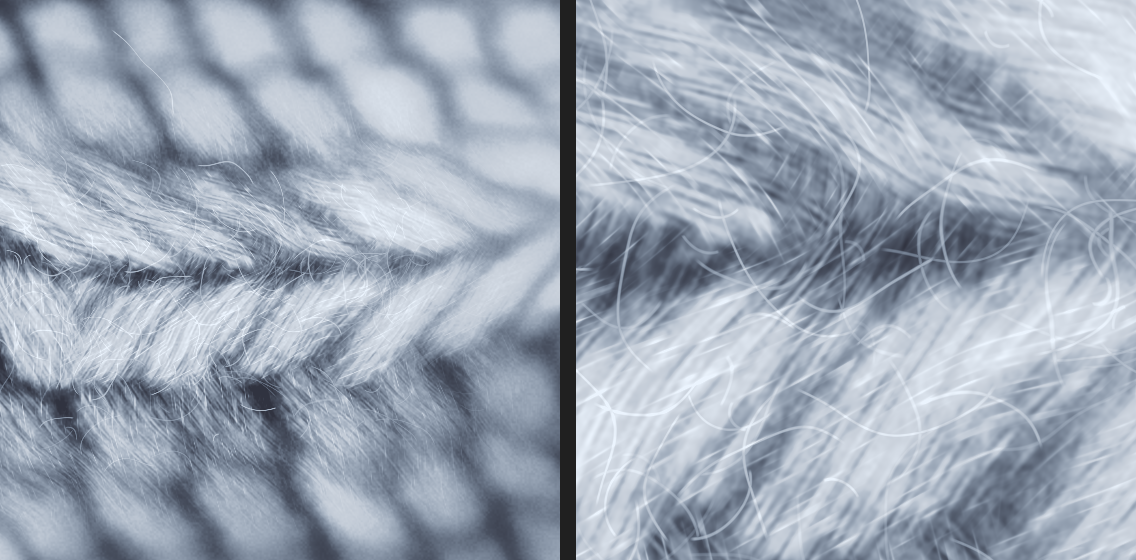
Left, the full canvas; right, a detail of the centre.
Write a WebGL 1 fragment shader that draws this texture.

```glsl
precision highp float;
// Close view of pale blue-grey knitted wool: a V-shaped braid crosses the middle,
// between soft rows of leaning stitches. Rows are sheared rounded cells with fibre
// noise; a focus field softens the far parts, and random arcs add loose hairs.
uniform vec2 u_resolution;

#define PITCH 0.170
#define HAIR_COUNT 250
#define HAIR_WIDTH 0.0008
#define FIBRE_GAIN 0.72
#define FUZZ 0.050
#define MOTTLE 0.42
#define CONTRAST 1.35
#define SHADOW vec3(0.19, 0.20, 0.25)
#define WOOL vec3(0.79, 0.82, 0.86)
#define BLUE_BOW vec3(0.0, 0.12, 0.22)

float hash(vec2 p) {
  vec3 q = fract(vec3(p.xyx) * 0.1031);
  q += dot(q, q.yzx + 33.33);
  return fract((q.x + q.y) * q.z);
}

float noise(vec2 p) {
  vec2 i = floor(p), f = fract(p);
  f = f * f * (3.0 - 2.0 * f);
  return mix(mix(hash(i), hash(i + vec2(1.0, 0.0)), f.x),
             mix(hash(i + vec2(0.0, 1.0)), hash(i + 1.0), f.x), f.y);
}

float fbm(vec2 p) {
  float sum = 0.0, gain = 0.5;
  for (int i = 0; i < 4; i++) {
    sum += gain * noise(p);
    p = p * 2.03 + 17.1;
    gain *= 0.5;
  }
  return sum;
}

// Height of the seam between both halves of the braid
float seamHeight(float x) {
  return 0.505 + 0.24 * (x - 0.4) * (x - 0.4);
}

// Fine strands along the lean of a row, in crossing layers
float fibres(vec2 p, float lean) {
  vec2 along = normalize(vec2(lean, 1.0));
  vec2 q = vec2(dot(p, vec2(along.y, -along.x)), dot(p, along));
  q.x += 0.030 * noise(p * 9.0);
  float coarse = noise(q * vec2(120.0, 15.0));
  float fine = noise(vec2(q.x + 0.22 * q.y, q.y) * vec2(300.0, 30.0) + 9.0);
  float glint = noise(vec2(q.x - 0.30 * q.y, q.y) * vec2(380.0, 42.0) + 40.0);
  return 0.36 * coarse + 0.58 * fine - 0.50 + 0.65 * pow(glint, 6.0);
}

// Lays one row of stitches over the tone; size is (height, lean)
float stitchRow(float tone, vec2 p, float y, vec2 size, float shift, float peak, float focus) {
  float dy = p.y - y;
  float column = (p.x - shift - size.y * dy) / PITCH;
  float blur = mix(0.50, 0.28, focus);
  float strand = fibres(gl_FragCoord.xy / u_resolution, size.y) * FIBRE_GAIN * focus;
  for (int i = -1; i <= 1; i++) {
    float id = floor(column) + float(i);
    vec2 seed = vec2(id + 40.0, shift * 91.0 + 7.0);
    float jitter = hash(seed) - 0.5;
    vec2 d = vec2(column - id - 0.5 - 0.22 * jitter, dy / size.x + 0.45 * jitter);
    float r = length(vec2(d.x * 2.05, pow(abs(d.y), 1.3)));
    float light = peak + 0.20 * (hash(seed + 5.0) - 0.5) - 0.30 * r * r - 0.22 * d.x + strand;
    tone = mix(tone, light, smoothstep(1.0 + blur, 1.0 - blur, r));
  }
  return tone;
}

// Coverage of a thin arc whose middle lies at mid, bulging along dir
float hair(vec2 p, vec2 mid, vec2 dir, float radius, float span) {
  vec2 v = p - mid + dir * radius;
  float len = length(v);
  float width = max(HAIR_WIDTH, 0.55 / u_resolution.y);
  float ends = cos(span);
  float line = smoothstep(width * 1.7, width * 0.3, abs(len - radius));
  return line * smoothstep(ends, mix(ends, 1.0, 0.25), dot(v, dir) / max(len, 0.0001));
}

void main() {
  vec2 uv = gl_FragCoord.xy / u_resolution;
  float focus = smoothstep(0.45, 0.10, abs(uv.y - 0.44)) * smoothstep(1.05, 0.45, uv.x);

  // Fuzzy outlines
  vec2 p = uv + FUZZ * (vec2(fbm(uv * 9.0), fbm(uv * 9.0 + 31.0)) - 0.47);
  p += 0.016 * focus * (vec2(noise(uv * 70.0), noise(uv * 70.0 + 50.0)) - 0.5);
  float seam = seamHeight(p.x);
  float rise = 0.10 * p.x;

  // Valleys, then the soft rows above and below
  float tone = 0.16 + 0.30 * uv.x * smoothstep(0.2, 0.8, uv.y) + 0.14 * uv.x;
  tone += 0.3 * focus * fibres(uv, -0.2);
  tone = stitchRow(tone, p, 1.07, vec2(0.08, -0.5), 0.11, 0.66, focus);
  tone = stitchRow(tone, p, 0.93, vec2(0.085, -0.5), 0.03, 0.98, focus);
  tone = stitchRow(tone, p, 0.79, vec2(0.095, -0.6), 0.13, 1.00, focus);
  tone = stitchRow(tone, p, rise - 0.10, vec2(0.11, -0.6), 0.10, 0.74, focus);
  tone = stitchRow(tone, p, rise + 0.06, vec2(0.11, -0.6), 0.02, 0.87, focus);
  tone = stitchRow(tone, p, rise + 0.22, vec2(0.12, -0.6), 0.15, 0.83, focus);

  // Shade under the braid, bright fluff over it and wool filling it
  float under = (p.y - seam + 0.21) / 0.045;
  tone -= exp(-under * under) * mix(0.34, 0.12, smoothstep(0.1, 0.8, uv.x));
  float over = (p.y - seam - 0.15) / 0.05;
  float fluff = 0.92 + 0.5 * focus * fibres(uv, -1.1);
  tone = mix(tone, fluff, 0.75 * exp(-over * over));
  float fill = smoothstep(0.18, 0.10, abs(p.y - seam));
  tone = mix(tone, 0.54 + 0.15 * uv.x + 0.6 * focus * fibres(uv, 0.4), fill);

  // Braid halves lean toward each other at the seam; the left end turns upright
  tone = stitchRow(tone, p, seam + 0.092, vec2(0.105, -1.5), 0.09, 1.02, focus);
  float slanted = stitchRow(tone, p, seam - 0.088, vec2(0.105, 1.05), 0.14, 1.02, focus);
  float upright = stitchRow(tone, p, seam - 0.095, vec2(0.13, -0.3), -0.03, 0.98, focus);
  tone = mix(upright, slanted, smoothstep(0.09, 0.16, p.x));
  float groove = (p.y - seam) / 0.026;
  float depth = 0.68 * fbm(uv * 8.0 + 3.0) * smoothstep(1.2, 0.4, uv.x);
  tone -= depth * exp(-groove * groove);

  // Broad patches of light and shade, plus fine fuzz and grain
  tone += MOTTLE * (fbm(uv * 6.0 + 12.0) - 0.49);
  tone += mix(0.05, 0.13, focus) * (noise(uv * 260.0) - 0.5);
  tone = mix(tone, 0.92, 0.26 * smoothstep(0.5, 1.1, uv.x) * smoothstep(0.45, 0.75, uv.y));

  // Contrast with a soft shoulder and toe
  tone = 0.75 + CONTRAST * (tone - 0.75);
  tone -= 0.58 * max(tone - 0.95, 0.0);
  tone += 0.55 * max(0.16 - tone, 0.0);

  // Loose hairs, densest around the seam
  vec2 bent = uv + 0.022 * (vec2(noise(uv * 19.0), noise(uv * 19.0 + 70.0)) - 0.5);
  float hairs = hair(bent, vec2(0.267, 0.875), vec2(0.75, 0.66), 0.5, 0.19);
  for (int i = 0; i < HAIR_COUNT; i++) {
    float n = float(i);
    float spread = hash(vec2(n, 2.0)) + hash(vec2(n, 3.0)) - 1.0;
    vec2 mid = vec2(0.92 * hash(vec2(n, 1.0)), 0.45 + 0.29 * spread);
    float angle = 6.2832 * hash(vec2(n, 4.0));
    float radius = mix(0.012, 0.09, hash(vec2(n, 5.0)));
    float strength = mix(0.25, 1.0, hash(vec2(n, 6.0))) * smoothstep(0.95, 0.5, mid.x);
    hairs = max(hairs, strength * hair(bent, mid, vec2(cos(angle), sin(angle)), radius, 0.75));
  }
  tone = mix(tone, max(tone + 0.20, 0.96), 0.85 * hairs);

  tone = clamp(tone, 0.0, 1.22);
  vec3 colour = mix(SHADOW, WOOL, tone) + BLUE_BOW * max(tone * (1.0 - tone), 0.0);
  gl_FragColor = vec4(colour, 1.0);
}
```
